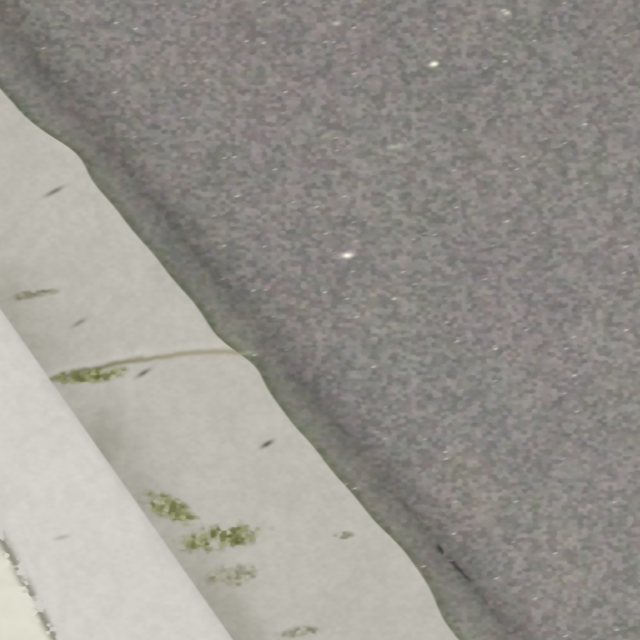
This texture is drawn by a Shadertoy shader. Its source:

```glsl
#define SOFT 0.0032
#define GRAIN_SCALE 150.0
#define GRAIN_GAIN 0.120
#define BLOTCH_SCALE 13.0
#define ROAD vec3(0.537, 0.523, 0.508)
#define GUTTER vec3(0.737, 0.727, 0.694)
#define KERB vec3(0.812, 0.803, 0.777)
#define PAVING vec3(0.870, 0.865, 0.805)
#define MOSS vec3(0.490, 0.505, 0.330)
#define SEAM_OFFSET 0.090

vec3 hash3(vec2 p) {
    vec3 q = fract(p.xyx * vec3(0.1031, 0.1030, 0.0973));
    q += dot(q, q.yxz + 33.33);
    return fract((q.xxy + q.yzz) * q.zyx);
}

// Smooth cellular noise: three independent channels in -0.5..0.5
vec3 cellular(vec2 p) {
    vec2 cell = floor(p), f = p - cell;
    vec3 sum = vec3(0.0);
    float total = 0.0;
    for (int j = -1; j <= 1; j++)
    for (int i = -1; i <= 1; i++) {
        vec2 o = vec2(i, j);
        vec2 d = o + 0.15 + 0.7 * hash3(cell + o).xy - f;
        float w = exp(-4.5 * dot(d, d));
        sum += w * hash3(cell + o + 37.0);
        total += w;
    }
    return sum / total - 0.5;
}

float bell(float x, float width) {
    x /= width;
    return exp(-x * x);
}

float below(float x) { return 1.0 - smoothstep(-SOFT, SOFT, x); }

// Soft spot, tilted upwards to the right
float spot(vec2 d, vec2 radius, float tilt) {
    d.y += tilt * d.x;
    d /= radius;
    return exp(-dot(d, d));
}

float gutterLine(float y) { return 0.83 * (y - 0.137); }

// Worn slab edge, with swellings at the corners of the slabs
float gutterEdge(float y) {
    float worn = 0.023 * smoothstep(0.17, 0.24, y) * (1.0 - smoothstep(0.89, 1.0, y));
    worn += 0.010 * bell(y - 0.245, 0.03) + 0.015 * bell(y - 0.575, 0.03);
    worn += 0.007 * bell(y - 0.87, 0.045) - 0.006 * bell(y - 0.53, 0.03);
    return gutterLine(y) + worn + 0.001 * sin(y * 83.0);
}

vec3 roadColor(vec2 p, float edge, vec3 fine, vec3 medium, vec3 blotch) {
    float side = p.x - gutterLine(p.y);
    vec3 col = ROAD + 0.025 * (p.y - 0.55) + 0.03 * blotch.x;
    col += 0.012 * (blotch - blotch.x) + 0.022 * (medium - medium.x);
    float calm = 1.0 - 0.4 * bell(side - 0.06, 0.06);
    col += calm * (GRAIN_GAIN * fine.x + 0.065 * medium.x);

    // Shaded channel, greenish dirt and broken seam beside the slabs
    float seam = side - SEAM_OFFSET - 0.012 * blotch.y;
    col -= 0.068 * bell(seam, 0.042) + 0.020 * bell(side - 0.13, 0.07);
    col -= 0.040 * bell(seam, 0.010) * smoothstep(-0.15, 0.3, medium.y + blotch.z);
    col -= 0.15 * bell(seam, 0.004) * bell(p.y - 0.88, 0.06) * smoothstep(-0.1, 0.1, medium.z);
    col += vec3(-0.018, -0.008, -0.030) * bell(edge, 0.045);
    col -= vec3(0.070, 0.062, 0.085) * bell(edge - 0.003, 0.012);

    // Scattered pale chips
    vec2 grid = p * vec2(64.0, 100.0);
    vec3 h = hash3(floor(grid) + 11.0);
    vec2 d = fract(grid) - 0.3 - 0.4 * h.yz;
    col += 0.18 * smoothstep(0.955, 1.0, h.x) * spot(d, vec2(0.25, 0.17), 0.3);
    vec4 chips[6] = vec4[6](vec4(0.678, 0.100, 0.007, 0.42), vec4(0.544, 0.399, 0.009, 0.48),
        vec4(0.620, 0.229, 0.017, 0.16), vec4(0.791, 0.020, 0.007, 0.26),
        vec4(0.525, 0.036, 0.007, 0.22), vec4(0.380, 0.553, 0.018, 0.15));
    for (int i = 0; i < 6; i++)
        col += chips[i].w * vec3(1.0, 0.98, 0.86) * spot(p - chips[i].xy, vec2(chips[i].z, 0.004), 0.1);
    return col;
}

vec3 gutterColor(vec2 p, float kerbSide, vec3 fine, vec3 medium, vec3 blotch) {
    vec3 col = GUTTER + 0.022 * blotch.x + 0.025 * fine.x + 0.025 * medium.x;
    float damp = bell(kerbSide, 0.065) * (0.75 + 0.9 * blotch.y);
    col -= vec3(0.105, 0.105, 0.115) * damp;

    // Joint between slabs: mossy at the kerb, sandy at the road
    float bend = 0.375 - p.x;
    float joint = p.y - 0.55 - 0.5 * bend * bend - 0.004 * medium.y;
    vec3 fill = mix(vec3(0.47, 0.46, 0.36), vec3(0.61, 0.59, 0.49), smoothstep(0.12, 0.32, p.x));
    col = mix(col, fill, 0.8 * bell(joint, 0.0045));
    col += 0.025 * bell(joint + 0.010, 0.006);

    // Moss tufts: centre and radii
    vec4 tufts[7] = vec4[7](vec4(0.137, 0.587, 0.055, 0.012), vec4(0.262, 0.793, 0.040, 0.019),
        vec4(0.348, 0.840, 0.060, 0.021), vec4(0.365, 0.900, 0.040, 0.016),
        vec4(0.470, 0.988, 0.032, 0.009), vec4(0.533, 0.837, 0.019, 0.006), vec4(0.050, 0.461, 0.036, 0.007));
    for (int i = 0; i < 7; i++) {
        float cover = spot(p - tufts[i].xy, tufts[i].zw, i == 1 ? -0.4 : 0.12);
        float growth = smoothstep(0.15, 0.85, cover * (1.0 + 1.3 * medium.x + 0.9 * fine.y));
        vec3 leaf = MOSS + 0.28 * fine.x + 0.12 * medium.z;
        col = mix(col, i < 3 ? leaf : leaf + vec3(0.0, -0.02, 0.05), (i < 3 ? 0.85 : 0.55) * growth);
    }

    // Dark twigs and grit: centre, length and strength
    vec4 twigs[4] = vec4[4](vec4(0.417, 0.694, 0.009, 0.32), vec4(0.085, 0.299, 0.014, 0.24),
        vec4(0.224, 0.583, 0.010, 0.26), vec4(0.124, 0.504, 0.010, 0.15));
    for (int i = 0; i < 4; i++)
        col -= twigs[i].w * spot(p - twigs[i].xy, vec2(twigs[i].z, 0.004), 0.5);
    return col;
}

void mainImage(out vec4 fragColor, in vec2 fragCoord) {
    // Canvas units, with y running downwards
    vec2 p = fragCoord / iResolution.xy;
    p.y = 1.0 - p.y;
    vec3 fine = cellular(p * GRAIN_SCALE * vec2(0.85, 1.15) + 20.0);
    vec3 medium = cellular(p * GRAIN_SCALE * 0.45 + 70.0);
    vec3 blotch = cellular(p * BLOTCH_SCALE + 140.0);

    float edge = p.x - gutterEdge(p.y);
    float kerbSide = p.x - 0.703 * (p.y - 0.482);
    float pavingSide = p.x - 0.55 * (p.y - 0.848) - 0.004 * blotch.x;

    vec3 col = roadColor(p, edge, fine, medium, blotch);
    col = mix(col, gutterColor(p, kerbSide, fine, medium, blotch), below(edge));

    // Kerb top, its worn rim and the dirty gap to the paving
    vec3 kerb = KERB + 0.03 * blotch.y + 0.025 * medium.x + 0.02 * fine.x;
    kerb -= 0.03 * bell(kerbSide, 0.012) + 0.10 * spot(p - vec2(0.096, 0.840), vec2(0.012, 0.004), 0.2);
    col = mix(col, kerb, below(kerbSide));
    col = mix(col, PAVING + 0.03 * medium.x, below(pavingSide));
    float gap = bell(pavingSide - 0.004, 0.009) * smoothstep(-0.4, 0.3, medium.y + fine.x);
    col = mix(col, vec3(0.50, 0.49, 0.43), 0.75 * gap);

    fragColor = vec4(clamp(col, 0.0, 1.0), 1.0);
}
```
